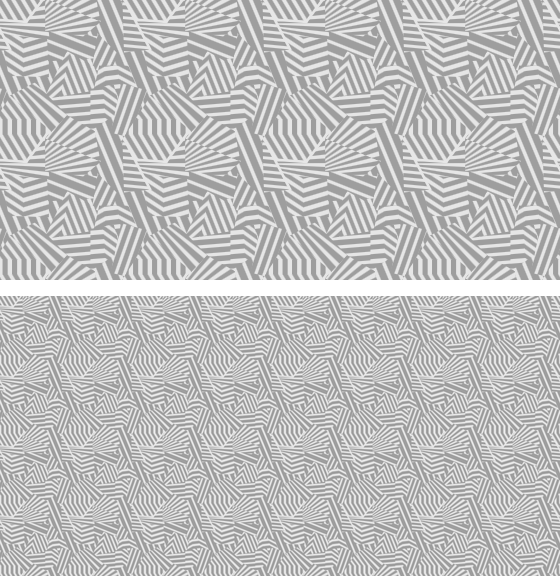
Top: one tile. Bottom: repeated 2 by 2.
Give the GLSL for this pattern, as a Shadertoy shader.

```glsl
const float TILE = 192.0;
const float TAU = 6.2831853;

// Signed distance to the line from a to b, positive on its outer side
float edge(vec2 p, vec2 a, vec2 b) {
    vec2 e = normalize(b - a);
    return dot(p - a, vec2(e.y, -e.x));
}

// Antialiased coverage of a signed distance
float cover(float d) {
    return clamp(0.5 - d * iResolution.y / (2.0 * TILE), 0.0, 1.0);
}

// Shift p by whole tiles to the copy closest to a centre
vec2 wrapNear(vec2 p, vec2 centre) {
    return p - TILE * floor((p - centre) / TILE + 0.5);
}

vec2 quadCentre(vec4 ab, vec4 cd) {
    return 0.25 * (ab.xy + ab.zw + cd.xy + cd.zw);
}

// Mask of the convex quad a, b, c, d
float quadMask(vec2 p, vec4 ab, vec4 cd) {
    return cover(max(max(edge(p, ab.xy, ab.zw), edge(p, ab.zw, cd.xy)),
                     max(edge(p, cd.xy, cd.zw), edge(p, cd.zw, ab.xy))));
}

// One band per unit of phase, light over the given share
float stripes(float phase, float light) {
    float band = 0.5 * light - abs(fract(phase) - 0.5);
    return clamp(0.5 + band / max(fwidth(phase), 1e-4), 0.0, 1.0);
}

// Parallel stripes with their own bend before and after a straight middle
void chevronPatch(inout float tone, vec2 p, vec4 ab, vec4 cd, vec2 apex,
                  float turn, float pitch, vec2 bend, float straight, float light) {
    p = wrapNear(p, quadCentre(ab, cd));
    vec2 dir = vec2(cos(turn * TAU), sin(turn * TAU));
    vec2 q = p - apex;
    float along = dot(q, dir);
    float across = dot(q, vec2(-dir.y, dir.x));
    float kink = dot(bend, max(vec2(-along, along) - straight, 0.0));
    tone = mix(tone, stripes((across + kink) / pitch, light), quadMask(p, ab, cd));
}

// Stripes that radiate from an apex
void fanPatch(inout float tone, vec2 p, vec4 ab, vec4 cd, vec2 apex,
              float rate, float shift, float light) {
    p = wrapNear(p, quadCentre(ab, cd));
    vec2 q = p - apex;
    float phase = atan(q.y, q.x) * rate + shift;
    tone = mix(tone, stripes(phase, light), quadMask(p, ab, cd));
}

// Light rim from a to b
void rim(inout float tone, vec2 p, vec2 a, vec2 b) {
    p = wrapNear(p, 0.5 * (a + b)) - a;
    float t = clamp(dot(p, b - a) / dot(b - a, b - a), 0.0, 1.0);
    tone = mix(tone, 1.0, cover(length(p - t * (b - a)) - 1.8));
}

void mainImage(out vec4 fragColor, in vec2 fragCoord) {
    // Four tiles across, two down, y pointing downwards
    vec2 p = vec2(4.0, -2.0) * TILE * fragCoord / iResolution.xy;

    // Steep bands behind everything
    float tone = stripes((12.0 * p.x - 5.0 * p.y) / TILE, 0.34);

    // Upper folds and dark swath
    chevronPatch(tone, p, vec4(0, 42, 67, 40), vec4(67, 106, 12, 104),
                 vec2(32, 50), 0.0, 13.0, vec2(0.65, 0.3), 0.0, 0.48);
    chevronPatch(tone, p, vec4(64, 38, 134, 50), vec4(130, 80, 66, 84),
                 vec2(76, 52), 0.06, 15.0, vec2(0.5, 0.0), 8.0, 0.29);
    chevronPatch(tone, p, vec4(134, 46, 162, 74), vec4(150, 102, 126, 94),
                 vec2(140, 70), 0.32, 11.0, vec2(0), 0.0, 0.4);

    // Nested peaks
    chevronPatch(tone, p, vec4(92, 70, 131, 92), vec4(129, 134, 60, 136),
                 vec2(95, 78), 0.037, 17.0, vec2(-1.43), 0.0, 0.47);

    // Right folds, level bars and leaning column
    chevronPatch(tone, p, vec4(136, 90, 176, 90), vec4(190, 126, 128, 126),
                 vec2(153, 100), -0.02, 13.0, vec2(-0.4, -0.7), 9.0, 0.45);
    chevronPatch(tone, p, vec4(62, 136, 125, 125), vec4(125, 174, 78, 172),
                 vec2(90, 140), -0.013, 12.0, vec2(0), 0.0, 0.38);
    chevronPatch(tone, p, vec4(124, 122, 156, 116), vec4(166, 152, 124, 180),
                 vec2(124, 134), -0.013, 13.0, vec2(0, -0.85), 18.0, 0.48);
    chevronPatch(tone, p, vec4(166, 114, 202, 124), vec4(176, 188, 152, 182),
                 vec2(172, 130), 0.304, 11.0, vec2(0), 0.0, 0.4);

    // Low rays
    fanPatch(tone, p, vec4(-10, 216, 62, 190), vec4(68, 246, -6, 238),
             vec2(-44, 224), 9.0, 0.3, 0.45);

    // Broad six-sided facet of bent lines, in two overlapping quads
    vec2 bends = vec2(-0.75, 0.6);
    chevronPatch(tone, p, vec4(18, 126, 74, 170), vec4(36, 222, -8, 219),
                 vec2(20, 174), 0.25, 13.0, bends, 10.0, 0.46);
    chevronPatch(tone, p, vec4(18, 126, 36, 222), vec4(-8, 219, -26, 194),
                 vec2(20, 174), 0.25, 13.0, bends, 10.0, 0.46);
    rim(tone, p, vec2(-6, 219), vec2(36, 222));
    rim(tone, p, vec2(36, 222), vec2(70, 176));

    // Rays along its upper right
    fanPatch(tone, p, vec4(48, 113, 94, 160), vec4(72, 182, 14, 131),
             vec2(-10, 80), 8.0, 0.1, 0.4);

    // A fan whose tones swap across a diagonal
    fanPatch(tone, p, vec4(92, 158, 130, 180), vec4(138, 222, 62, 190),
             vec2(26, 242), 9.0, 0.0, 0.5);
    fanPatch(tone, p, vec4(62, 190, 138, 222), vec4(114, 242, 62, 234),
             vec2(26, 242), 9.0, 0.5, 0.5);

    // Wedge of short rungs
    chevronPatch(tone, p, vec4(168, 2, 173, 2), vec4(206, 68, 170, 72),
                 vec2(180, 30), 0.015, 9.5, vec2(0), 0.0, 0.42);
    rim(tone, p, vec2(172, 2), vec2(206, 68));

    fragColor = vec4(vec3(mix(0.62, 0.90, tone)), 1.0);
}
```
